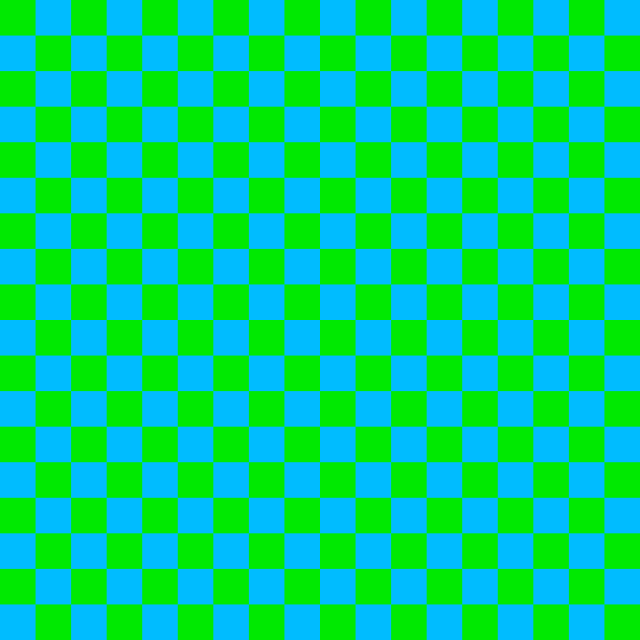
A WebGL 2 fragment shader for this pattern:

```glsl
#version 300 es
precision highp float;

uniform vec2 u_resolution;
out vec4 fragColor;

const float REPEATS = 9.0;          // pairs of squares across and down
const float EDGE_PIXELS = 1.0;      // width of the smoothed edge
const vec3 GREEN = vec3(0.0, 0.914, 0.004);
const vec3 BLUE = vec3(0.0, 0.738, 1.0);

// Signed distance to the nearest cell edge: positive in even cells, negative in odd ones.
vec2 signedEdgeDistance(vec2 cell) {
    return 0.5 - abs(mod(cell + 0.5, 2.0) - 1.0);
}

void main() {
    // Two cells per repeat keeps the count even, so opposite borders join.
    float cells = 2.0 * REPEATS;
    vec2 cell = gl_FragCoord.xy / u_resolution * cells;
    vec2 halfEdge = 0.5 * EDGE_PIXELS * cells / u_resolution;

    // Smoothed square wave along each axis; their product is the checker.
    vec2 wave = clamp(signedEdgeDistance(cell) / halfEdge, -1.0, 1.0);
    float blueCoverage = 0.5 + 0.5 * wave.x * wave.y;

    fragColor = vec4(mix(GREEN, BLUE, blueCoverage), 1.0);
}
```
